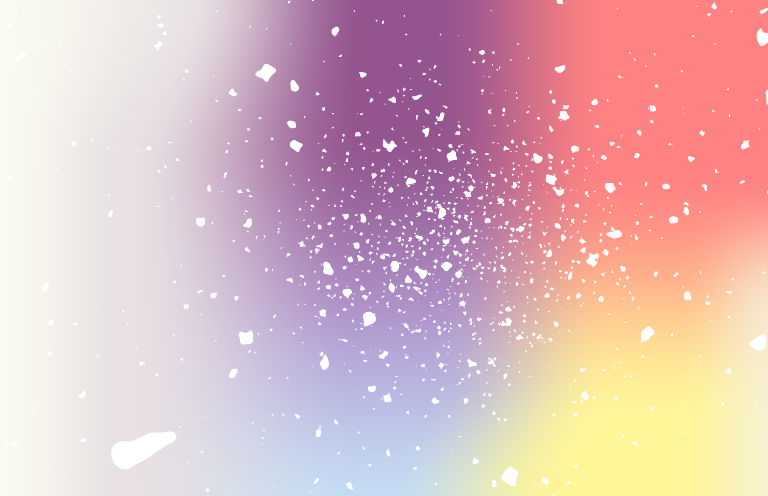
Write a Shadertoy shader that draws this background.

```glsl
// A soft wash from cream through violet and ice blue to coral and yellow,
// blended from vertical colour columns, under a burst of white paint specks.
// Specks come from rotated jittered grids, roughened with gradient noise.

const vec3 CREAM    = vec3(0.98, 0.98, 0.94);
const vec3 MIST     = vec3(0.91, 0.88, 0.89);
const vec3 PLUM     = vec3(0.58, 0.33, 0.56);
const vec3 LAVENDER = vec3(0.70, 0.62, 0.83);
const vec3 ICE      = vec3(0.77, 0.87, 0.96);
const vec3 CORAL    = vec3(1.00, 0.51, 0.51);
const vec3 YELLOW   = vec3(1.00, 0.96, 0.60);
const vec3 PALE     = vec3(0.96, 0.94, 0.87);
const vec3 PAINT    = vec3(1.0);

const int LAYERS = 4;
const vec2 BURST_CENTRE = vec2(0.905, 0.515);

vec3 hash3(vec2 cell, float seed) {
    vec3 q = fract(vec3(cell.xyx + seed * 17.3) * vec3(0.1031, 0.1030, 0.0973));
    q += dot(q, q.yxz + 33.33);
    return fract((q.xxy + q.yzz) * q.zyx);
}

mat2 rotation(float angle) {
    float c = cos(angle), s = sin(angle);
    return mat2(c, s, -s, c);
}

float cornerSlope(vec2 corner, vec2 offset) {
    float angle = 6.2832 * hash3(corner, 5.0).x;
    return dot(vec2(cos(angle), sin(angle)), offset);
}

float gradientNoise(vec2 p) {
    vec2 i = floor(p), f = fract(p);
    vec2 w = f * f * f * (f * (f * 6.0 - 15.0) + 10.0);
    vec2 e = vec2(1.0, 0.0);
    float low  = mix(cornerSlope(i, f), cornerSlope(i + e.xy, f - e.xy), w.x);
    float high = mix(cornerSlope(i + e.yx, f - e.yx), cornerSlope(i + e.xx, f - e.xx), w.x);
    return mix(low, high, w.y);
}

// Colour wash; uv runs 0..1 on both axes.
vec3 wash(vec2 uv) {
    float x = uv.x, down = 1.0 - uv.y;

    // Vertical colour columns
    vec3 cool = mix(PLUM, LAVENDER, smoothstep(0.25, 0.75, down));
    cool = mix(cool, ICE, smoothstep(0.6, 1.05, down));
    vec3 warm = mix(CORAL, YELLOW, smoothstep(0.33, 0.85, down));

    // Horizontal blends, with borders that drift with height
    float top = 1.0 - smoothstep(0.0, 0.35, down);
    float coolStart = mix(0.16, 0.24, top);
    float warmStart = 0.56 - 0.06 * smoothstep(0.75, 1.0, down);
    vec3 col = mix(CREAM, MIST, smoothstep(0.0, 0.17 + 0.13 * top, x));
    col = mix(col, cool, smoothstep(coolStart, 0.48, x));
    col = mix(col, warm, smoothstep(warmStart, warmStart + 0.24, x));

    // Pale fade at the lower right border
    float fade = smoothstep(0.88, 1.02, x) * smoothstep(0.36, 0.65, down);
    return mix(col, PALE, 0.85 * fade);
}

float coverage(float dist, float pixel) {
    return 1.0 - smoothstep(-0.7 * pixel, 0.7 * pixel, dist);
}

// One grid of specks, thickest around the burst centre.
float specks(vec2 p, float size, float peak, float spread, float stray, float seed, float pixel) {
    mat2 turn = rotation(0.6 + 1.1 * seed);
    vec2 grid = turn * p / size;
    vec2 rough = grid * 2.7 + seed * 9.0;
    grid += 0.22 * vec2(gradientNoise(rough), gradientNoise(rough + 41.7));

    vec2 cell = floor(grid);
    vec3 place = hash3(cell, seed);
    vec3 form = hash3(cell, seed + 11.0);

    // Chance of a speck in this cell
    vec2 middle = (cell + 0.5) * size * turn;
    vec2 away = (middle - BURST_CENTRE) / (spread * vec2(1.12, 1.0));
    float chance = peak * exp(-dot(away, away)) + stray;

    // Jittered, slightly stretched drop kept inside its cell
    float radius = mix(0.11, 0.30, form.x * form.x);
    float edge = pixel / size;
    vec2 jitter = (place.xy - 0.5) * 2.0 * max(0.0, 0.46 - radius - 0.7 * edge);
    vec2 offset = rotation(6.2832 * form.y) * (grid - cell - 0.5 - jitter);
    offset.y *= 1.0 + 0.6 * form.z * form.z;
    return step(place.z, chance) * coverage(length(offset) - radius, edge);
}

// Tapered stroke from a to b.
float streak(vec2 p, vec2 a, vec2 b, float startRadius, float endRadius) {
    vec2 along = b - a;
    float t = clamp(dot(p - a, along) / dot(along, along), 0.0, 1.0);
    return length(p - a - along * t) - mix(startRadius, endRadius, t);
}

void mainImage(out vec4 fragColor, in vec2 fragCoord) {
    vec2 p = fragCoord / iResolution.y;
    float pixel = 1.0 / iResolution.y;
    float paint = 0.0;

    // Burst, from fine mist to large drops
    for (int i = 0; i < LAYERS; i++) {
        float k = float(i);
        float size = 0.012 * pow(1.7, k);
        paint = max(paint, specks(p, size, 0.5 - 0.07 * k, 0.22 + 0.03 * k,
                                  0.012 + 0.005 * k, k + 1.0, pixel));
    }

    // Long smear at the lower left
    float smear = streak(p, vec2(0.251, 0.082), vec2(0.339, 0.117), 0.029, 0.014);
    paint = max(paint, coverage(smear + 0.008 * gradientNoise(p * 28.0), pixel));

    fragColor = vec4(mix(wash(fragCoord / iResolution.xy), PAINT, paint), 1.0);
}
```
